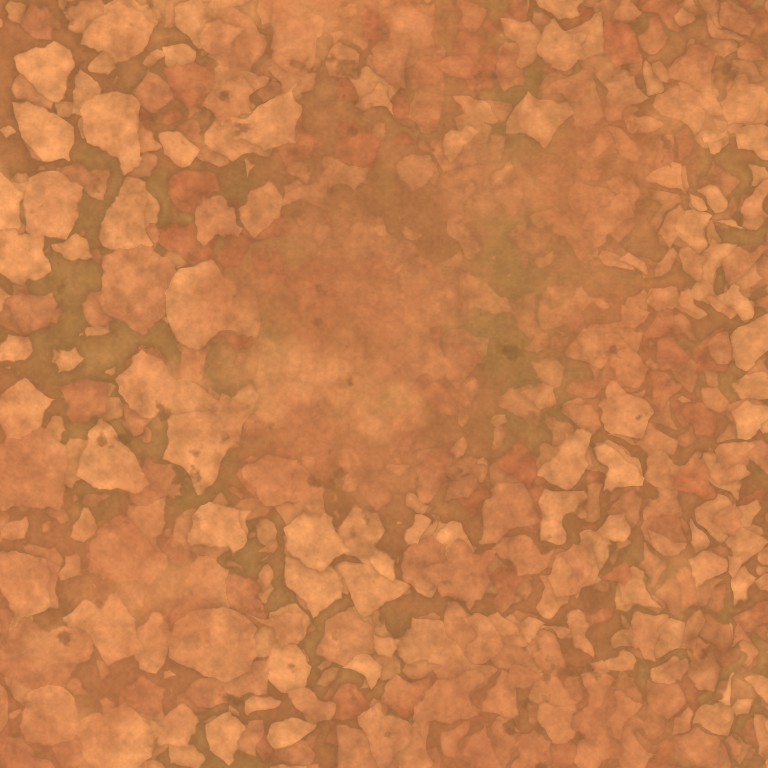
Give the GLSL for this texture, as a three.js fragment shader.

```glsl
// Weathered terracotta chips pressed into sandy ochre ground, worn smooth near the middle
varying vec2 vUv;

#define GROUND vec3(0.74, 0.475, 0.285)
#define OLIVE  vec3(0.72, 0.505, 0.29)
#define RUST   vec3(0.77, 0.45, 0.28)
#define CLAY   vec3(0.81, 0.51, 0.32)
#define PEACH  vec3(0.92, 0.61, 0.375)
#define SHADE  vec3(0.56, 0.37, 0.22)
#define COARSE 9.0
#define FINE   24.0
#define LAYERS 4
#define SHADOW_WIDTH 0.007
#define EDGE   0.0014
#define GRAIN  0.10

float hash(vec2 p) {
  return fract(sin(dot(p, vec2(127.1, 311.7))) * 43758.5453);
}

float noise(vec2 p) {
  vec2 i = floor(p), f = fract(p);
  f = f * f * (3.0 - 2.0 * f);
  return mix(mix(hash(i), hash(i + vec2(1.0, 0.0)), f.x),
             mix(hash(i + vec2(0.0, 1.0)), hash(i + 1.0), f.x), f.y);
}

float fbm(vec2 p) {
  float sum = 0.0, amp = 0.5;
  for (int i = 0; i < 5; i++) {
    sum += amp * noise(p);
    p = mat2(1.6, 1.2, -1.2, 1.6) * p + 7.3;
    amp *= 0.5;
  }
  return sum;
}

// Distance to the nearest irregular polygon (x) and its random tone (y)
vec2 chips(vec2 p, float seed) {
  vec2 nearest = vec2(1.0, 0.0);
  for (int j = -1; j <= 1; j++) {
    for (int i = -1; i <= 1; i++) {
      vec2 cell = floor(p) + vec2(float(i), float(j));
      vec2 id = cell + seed * 37.0;
      vec2 centre = cell + 0.2 + 0.6 * vec2(hash(id), hash(id + 5.7));
      float tone = hash(id + 11.3);
      float radius = mix(0.28, 0.58, hash(id + 17.9));
      float d = -1.0;
      for (int k = 0; k < 6; k++) {
        float side = float(k);
        float angle = 1.047 * (side + 0.8 * hash(id + side * 3.1)) + 6.283 * tone;
        float reach = radius * mix(0.55, 1.1, hash(id + side * 2.3 + 40.0));
        d = max(d, dot(p - centre, vec2(cos(angle), sin(angle))) - reach);
      }
      if (d < nearest.x) nearest = vec2(d, tone);
    }
  }
  return nearest;
}

void main() {
  vec2 uv = vUv;
  float broad = fbm(uv * 4.0 + 3.0);
  float mottle = fbm(uv * 13.0 + 21.0);
  float fibre = fbm(uv * 60.0 + 9.0);

  // Worn area, where chips dissolve into the ground
  vec2 fromWorn = (uv - vec2(0.47, 0.58)) / vec2(0.30, 0.27);
  float worn = exp(-dot(fromWorn, fromWorn)) + 1.3 * (broad - 0.48);
  worn = smoothstep(0.1, 0.8, worn);

  // Stained ground
  vec3 color = mix(GROUND, OLIVE, smoothstep(0.42, 0.62, fbm(uv * 7.0 + 50.0)));
  color = mix(color, CLAY, worn * smoothstep(0.32, 0.6, mottle) * 0.75);
  color *= 0.88 + 0.25 * mottle;

  // Ragged outlines, rounder and wavier toward the right
  vec2 ripple = vec2(noise(uv * 34.0), noise(uv * 34.0 + 70.0)) - 0.5;
  vec2 nibble = vec2(noise(uv * 110.0), noise(uv * 110.0 + 31.0)) - 0.5;
  vec2 bent = uv + ripple * mix(0.012, 0.034, uv.x) + nibble * 0.004;

  // Chips from small to large, the size following the position across
  float preferred = clamp(0.05 + 0.75 * uv.x + 1.2 * (mottle - 0.48), 0.0, 1.0);
  for (int n = 0; n < LAYERS; n++) {
    float level = 1.0 - float(n) / float(LAYERS - 1);
    float scale = mix(COARSE, FINE, level);
    vec2 chip = chips(bent * scale, float(n) + 1.0);
    float erosion = 0.38 * abs(level - preferred) + 0.12 * worn - 0.06;
    float d = (chip.x + erosion) / scale;
    float strength = mix(1.0, 0.38, worn);

    float shadow = exp(-max(d, 0.0) / SHADOW_WIDTH);
    color = mix(color, SHADE, shadow * 0.42 * strength * (0.5 + mottle));

    float light = 0.7 * chip.y + 0.9 * (fbm(uv * 6.0 + 80.0) - 0.4);
    vec3 face = mix(RUST, CLAY, smoothstep(0.0, 0.3, light));
    face = mix(face, PEACH, smoothstep(0.2, 0.8, light) * (1.0 - 0.5 * worn));
    face *= 1.0 + 0.22 * (fibre - 0.48);
    face *= 1.0 - 0.07 * exp(min(d, 0.0) / 0.003);
    float cover = 1.0 - smoothstep(-EDGE, EDGE, d);
    color = mix(color, face, cover * mix(0.94, 0.55, worn));
  }

  // Rust blooms, pale rubbed spots and dark pits
  color = mix(color, RUST, 0.45 * smoothstep(0.5, 0.72, fbm(uv * 5.0 + 33.0)));
  color = mix(color, PEACH * 1.04, 0.5 * smoothstep(0.62, 0.78, fbm(uv * 8.0 + 14.0)));
  color = mix(color, SHADE, 0.6 * smoothstep(0.70, 0.80, fbm(uv * 24.0 + 62.0)));

  // Paper-like grain
  float grain = 0.6 * noise(uv * 210.0) + 0.4 * noise(uv * 420.0) - 0.5;
  color *= 1.0 + GRAIN * grain + 0.14 * (fibre - 0.48);
  gl_FragColor = vec4(color, 1.0);
}
```
